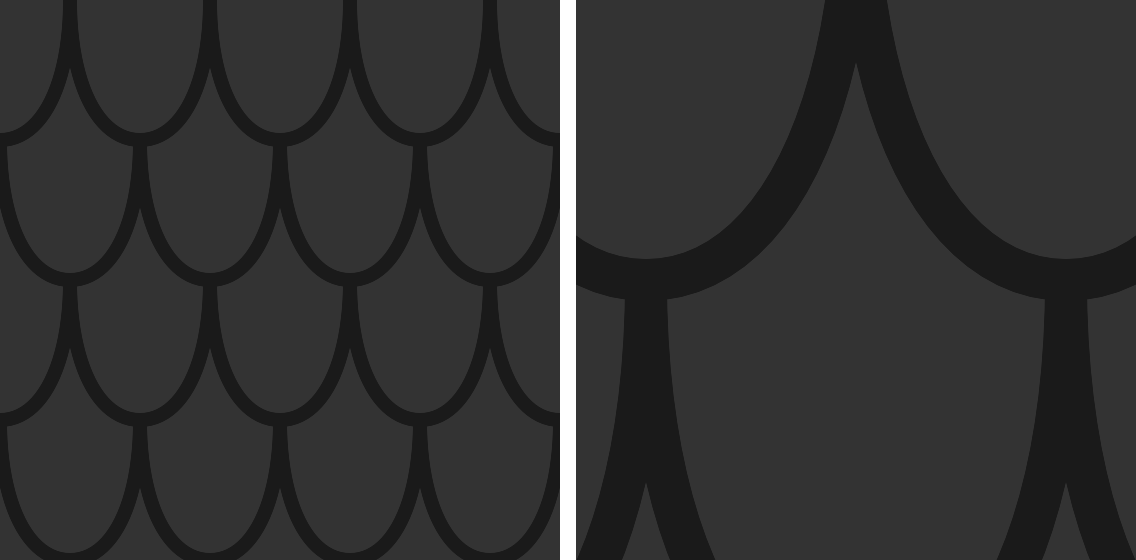
Left, the full canvas; right, a detail of the centre.
A WebGL 2 fragment shader for this pattern:

```glsl
#version 300 es
precision highp float;
// Dark roof of overlapping scalloped tiles, outlined, in staggered rows.

uniform vec2 u_resolution;
out vec4 outColor;

const float TILES = 4.0;           // repeats across and down
const float HALF_LINE = 0.05;      // half the outline width, in tiles
const float FULLNESS = 0.6;        // how far the scallop bulges outward
const int SEGMENTS = 24;
const vec3 TILE_COLOR = vec3(0.2);
const vec3 LINE_COLOR = vec3(0.1);

float segmentDistance(vec2 p, vec2 a, vec2 b) {
    vec2 pa = p - a, ba = b - a;
    return length(pa - ba * clamp(dot(pa, ba) / dot(ba, ba), 0.0, 1.0));
}

// Right half of a scallop: a cubic curve from the top corner to the bottom.
vec2 scallopPoint(float t, float bulge) {
    float s = 1.0 - t;
    vec4 weights = vec4(s * s * s, 3.0 * s * s * t, 3.0 * s * t * t, t * t * t);
    float x = 0.5 * dot(weights, vec4(1.0, 1.0, bulge, 0.0));
    float y = dot(weights, vec4(0.0, bulge, 1.0, 1.0));
    return vec2(x, y);
}

// Distance to the scallop outline; p.y runs down from the top of the tile.
float scallopDistance(vec2 p, float bulge) {
    p.x = abs(p.x);
    float nearest = 1e3;
    vec2 start = scallopPoint(0.0, bulge);
    for (int i = 1; i <= SEGMENTS; i++) {
        vec2 end = scallopPoint(float(i) / float(SEGMENTS), bulge);
        nearest = min(nearest, segmentDistance(p, start, end));
        start = end;
    }
    return nearest;
}

// Distance to the nearest outline of the staggered rows.
float roofDistance(vec2 p, float bulge) {
    float row = floor(p.y);
    float shift = 0.5 * mod(row, 2.0);
    float x = abs(fract(p.x - shift + 0.5) - 0.5);
    float y = p.y - row;

    // The tile itself and its neighbour in the same row
    float d = min(scallopDistance(vec2(x, y), bulge),
                  scallopDistance(vec2(1.0 - x, y), bulge));

    // Lower rim of the row above; the top row has none
    if (row > 0.5) {
        d = min(d, scallopDistance(vec2(0.5 - x, y + 1.0), bulge));
    }
    return d;
}

void main() {
    vec2 uv = gl_FragCoord.xy / u_resolution;
    vec2 p = vec2(uv.x, 1.0 - uv.y) * TILES;
    float pixel = TILES / min(u_resolution.x, u_resolution.y);

    float edge = roofDistance(p, FULLNESS) - HALF_LINE;
    float line = 1.0 - smoothstep(-0.5 * pixel, 0.5 * pixel, edge);
    outColor = vec4(mix(TILE_COLOR, LINE_COLOR, line), 1.0);
}
```
